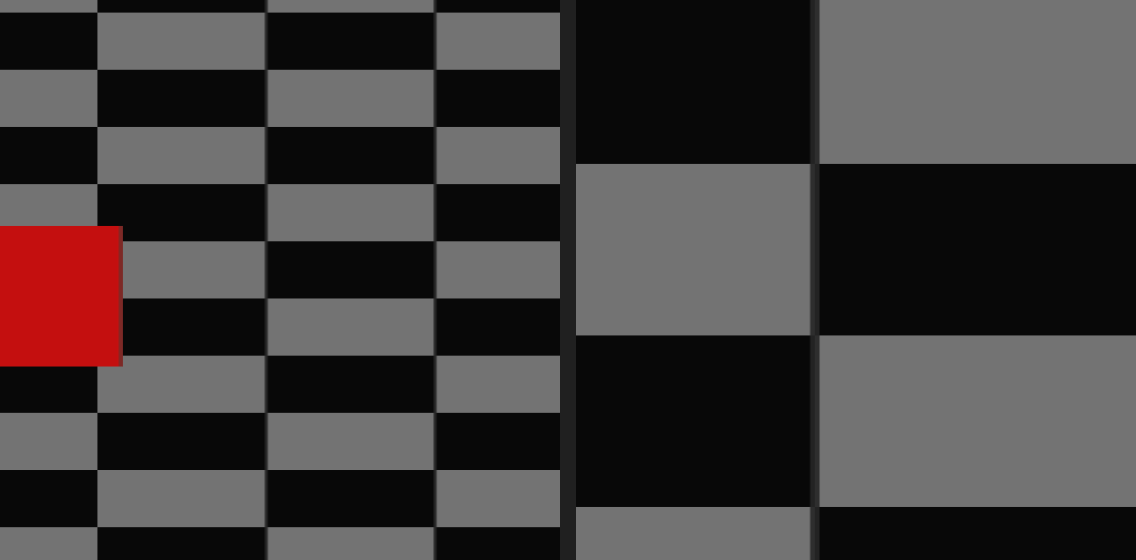
Left: the whole. Right: its middle third, enlarged.
Reproduce this pattern procedurally as a WebGL 2 fragment shader.

```glsl
#version 300 es
precision highp float;

uniform vec2 u_resolution;
out vec4 fragColor;

// Triangle wave: zero at whole numbers, alternating in sign between them
vec2 signedCell(vec2 cell) {
    return abs(mod(cell - 0.5, 2.0) - 1.0) - 0.5;
}

float boxDistance(vec2 p, vec2 low, vec2 high) {
    vec2 d = abs(p - 0.5 * (low + high)) - 0.5 * (high - low);
    return length(max(d, 0.0)) + min(max(d.x, d.y), 0.0);
}

float coverage(float dist, float pixel) {
    return clamp(0.5 - dist / pixel, 0.0, 1.0);
}

void main() {
    vec2 uv = gl_FragCoord.xy / u_resolution;
    float pixel = 1.0 / min(u_resolution.x, u_resolution.y);

    // Checkerboard of wide cells, rows counted from the top
    vec2 cellSize = vec2(0.3015, 0.1021);
    vec2 cell = (vec2(uv.x, 1.0 - uv.y) - vec2(0.1740, 0.0225)) / cellSize;
    vec2 side = clamp(2.0 * signedCell(cell) * cellSize / pixel, -1.0, 1.0);
    vec3 color = mix(vec3(0.03), vec3(0.45), 0.5 + 0.5 * side.x * side.y);

    // Soft dark seams on the second and third column edges
    float seamDistance = abs(cell.x - round(cell.x)) * cellSize.x;
    float seam = coverage(seamDistance - 0.0028, 2.0 * pixel) * step(0.5, cell.x);
    color = mix(color, vec3(0.15), 0.9 * seam);

    // Red block with a dull right edge, running off the left side
    float block = boxDistance(uv, vec2(-0.1, 0.3455), vec2(0.2195, 0.5965));
    vec3 blockColor = mix(vec3(0.77, 0.06, 0.06), vec3(0.49, 0.16, 0.15),
                          smoothstep(0.2095, 0.2145, uv.x));
    color = mix(color, blockColor, coverage(block, pixel));

    fragColor = vec4(color, 1.0);
}
```
